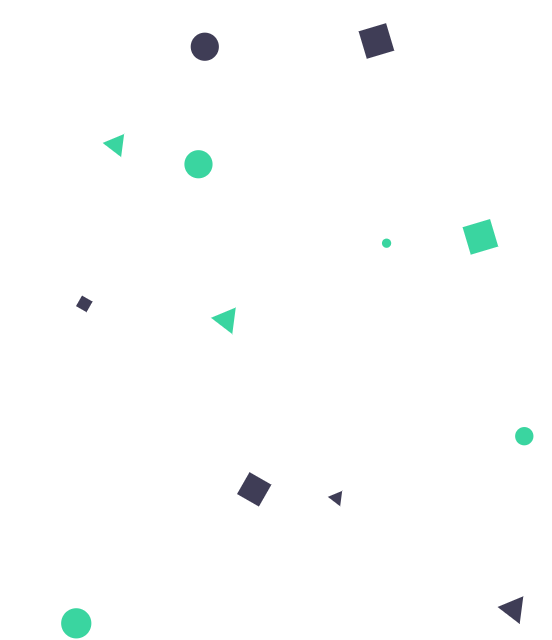
A Shadertoy shader for this background:

```glsl
const vec3 PAPER = vec3(1.0);
const vec3 MINT  = vec3(0.227, 0.835, 0.627);
const vec3 SLATE = vec3(0.247, 0.239, 0.337);

const int COUNT = 13;
const vec2 SPREAD_STEP  = vec2(0.75488, 0.56984); // low-discrepancy stride
const vec2 SPREAD_START = vec2(0.371, 0.927);
const vec2 JITTER       = vec2(0.07, 0.03);
const vec2 JITTER_RATE  = vec2(0.3927, 1.9);

const float TRIANGLE_TURN = -0.13;
const float SQUARE_TURN_A = -0.52;
const float SQUARE_TURN_B = 0.29;

// Inner radius of each shape, in canvas heights
const float RADIUS[COUNT] = float[COUNT](
    0.0220, 0.0095, 0.0126, 0.0072, 0.0197, 0.0105, 0.0143,
    0.0224, 0.0121, 0.0236, 0.0224, 0.0070, 0.0220);
const bool IS_SLATE[COUNT] = bool[COUNT](
    true, true, true, false, true, false, false,
    true, false, false, false, true, false);

const float TAU = 6.2831853;

// Regular polygon; one edge normal points along the turn angle
float polygonDistance(vec2 p, float sides, float radius, float turn) {
    if (dot(p, p) < 1e-10) return -radius;
    float sector = TAU / sides;
    float angle = atan(p.y, p.x) - turn;
    float fromNormal = angle - sector * floor(angle / sector + 0.5);
    return length(p) * cos(fromNormal) - radius;
}

// Kinds cycle: circle, square, triangle
float shapeDistance(vec2 p, int index) {
    float radius = RADIUS[index];
    int kind = index % 3;
    if (kind == 0) return length(p) - radius;
    if (kind == 1) {
        float turn = index < COUNT / 2 ? SQUARE_TURN_A : SQUARE_TURN_B;
        return polygonDistance(p, 4.0, radius, turn);
    }
    return polygonDistance(p, 3.0, radius, TRIANGLE_TURN);
}

// Even scatter over the unit square, loosened by a small wobble
vec2 scatter(int index) {
    float n = float(index);
    return fract(SPREAD_START + n * SPREAD_STEP) + JITTER * sin(n * JITTER_RATE);
}

void mainImage(out vec4 fragColor, in vec2 fragCoord) {
    vec2 uv = fragCoord / iResolution.y;
    vec2 canvas = vec2(iResolution.x / iResolution.y, 1.0);
    float pixel = 1.0 / iResolution.y;

    vec3 color = PAPER;
    for (int i = 0; i < COUNT; i++) {
        float d = shapeDistance(uv - scatter(i) * canvas, i);
        float coverage = clamp(0.5 - d / pixel, 0.0, 1.0);
        color = mix(color, IS_SLATE[i] ? SLATE : MINT, coverage);
    }
    fragColor = vec4(color, 1.0);
}
```
